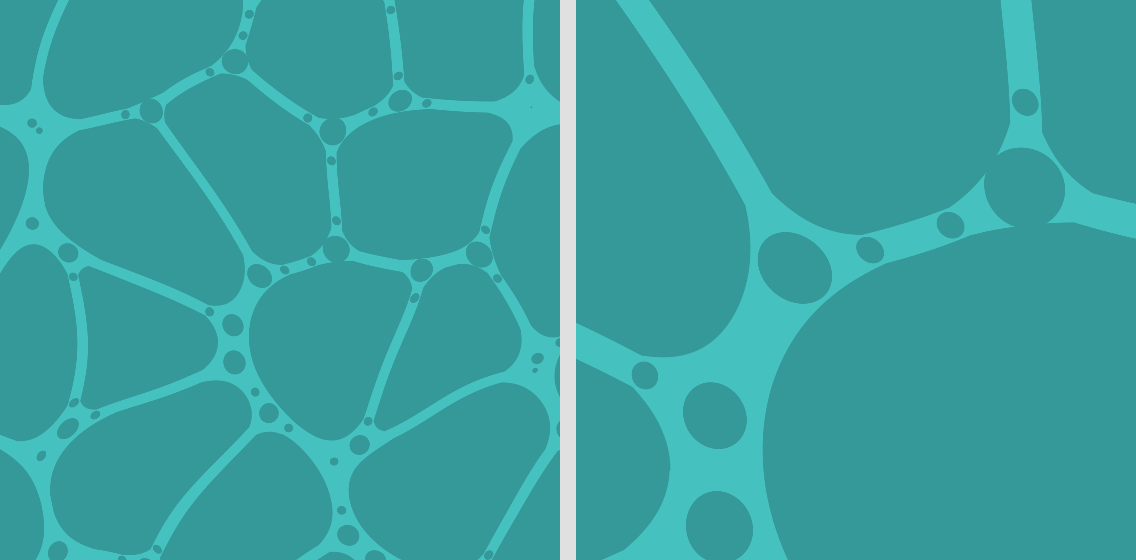
Left: the whole. Right: its middle third, enlarged.
Give the GLSL for this pattern, as a WebGL 2 fragment shader.

```glsl
#version 300 es
precision highp float;

uniform vec2 u_resolution;
out vec4 fragColor;

// Lattice axes: long steps up the diagonal, short steps across it
const mat2 AXES = mat2(0.26, 0.26, -0.138, 0.138);

vec2 hash2(vec2 p) {
    vec3 h = fract(p.xyx * vec3(0.1031, 0.1030, 0.0973));
    h += dot(h, h.yzx + 33.33);
    return fract((h.xx + h.yz) * h.zy);
}

vec2 seedPoint(vec2 id) {
    vec2 g = id + 0.5 + 0.7 * (hash2(id + 57.0) - 0.5);
    g.x += 0.5 * mod(id.y, 2.0) - 0.25;
    return AXES * g;
}

vec2 latticeCell(vec2 p) {
    return floor(inverse(AXES) * p);
}

vec2 circumcenter(vec2 a, vec2 b, vec2 c) {
    vec2 u = b - a, v = c - a;
    float uu = dot(u, u), vv = dot(v, v);
    return a + vec2(v.y * uu - u.y * vv, u.x * vv - v.x * uu)
             / (2.0 * (u.x * v.y - u.y * v.x));
}

// Unit direction of the gap between a and b, leading away from the third seed
vec2 gapDirection(vec2 a, vec2 b, vec2 third) {
    vec2 n = normalize(vec2(a.y - b.y, b.x - a.x));
    return dot(n, third - a) > 0.0 ? -n : n;
}

void main() {
    vec2 p = gl_FragCoord.xy / u_resolution.y;
    float pixel = 1.0 / u_resolution.y;

    // Gentle warp bends the cells
    p += 0.020 * sin(9.0 * p.yx + vec2(0.6, 2.4))
       + 0.007 * sin(17.0 * p.yx + 6.0 * p + vec2(4.0, 1.0));

    // Three nearest seeds
    vec2 home = latticeCell(p);
    vec2 near[3] = vec2[3](vec2(9.0), vec2(9.0), vec2(9.0));
    vec3 dist = vec3(9.0);
    for (int j = -2; j <= 2; j++)
    for (int i = -2; i <= 2; i++) {
        vec2 s = seedPoint(home + vec2(i, j));
        float d = distance(p, s);
        if (d < dist.x) {
            dist = vec3(d, dist.xy);
            near[2] = near[1]; near[1] = near[0]; near[0] = s;
        } else if (d < dist.y) {
            dist = vec3(dist.x, d, dist.y);
            near[2] = near[1]; near[1] = s;
        } else if (d < dist.z) {
            dist.z = d;
            near[2] = s;
        }
    }

    // Rounded cell body: soft minimum of border distances, with a least gap
    float sum = 0.0, border = 1.0;
    for (int j = -2; j <= 2; j++)
    for (int i = -2; i <= 2; i++) {
        vec2 s = seedPoint(home + vec2(i, j));
        vec2 away = near[0] - s;
        if (length(away) > 1e-4) {
            float e = dot(p - 0.5 * (near[0] + s), normalize(away));
            sum += exp(-e / 0.033);
            border = min(border, e);
        }
    }
    float shape = max(0.033 * log(sum) - 0.006, 0.0095 - border);

    // Junction of the three cells, with a speck site along each gap
    vec2 junction = circumcenter(near[0], near[1], near[2]);
    float reach = distance(junction, near[0]);
    float shortest = min(distance(near[0], near[1]),
                     min(distance(near[1], near[2]), distance(near[2], near[0])));
    float dotRadius = 0.013 + 0.007 * shortest / reach;
    vec2 speck[3];
    float speckRoom[3] = float[3](1.0, 1.0, 1.0);
    for (int k = 0; k < 3; k++)
        speck[k] = junction + (dotRadius + 0.027)
                 * gapDirection(near[(k + 1) % 3], near[(k + 2) % 3], near[k]);

    // Free room before a neighbouring junction takes over
    float dotRoom = 1.0;
    vec2 center = latticeCell(junction);
    for (int j = -2; j <= 2; j++)
    for (int i = -2; i <= 2; i++) {
        vec2 s = seedPoint(center + vec2(i, j));
        if (min(distance(s, near[0]), min(distance(s, near[1]), distance(s, near[2]))) < 1e-4)
            continue;
        dotRoom = min(dotRoom, distance(s, junction) - reach);
        for (int k = 0; k < 3; k++)
            speckRoom[k] = min(speckRoom[k], distance(s, speck[k]) - distance(near[k], speck[k]));
    }

    // Dots and specks join the dark shape
    shape = min(shape, distance(p, junction) - min(dotRadius, 0.5 * dotRoom - 0.002));
    for (int k = 0; k < 3; k++) {
        vec2 pairSum = near[(k + 1) % 3] + near[(k + 2) % 3];
        bool chosen = fract(9.0 * (pairSum.x + 2.0 * near[k].y)) > 0.25;
        if (chosen && dotRoom > 0.0 && speckRoom[k] > 0.02)
            shape = min(shape, distance(p, speck[k]) - 0.008);
    }

    vec3 darkTeal = vec3(0.21, 0.60, 0.60);
    vec3 lightTeal = vec3(0.27, 0.76, 0.75);
    fragColor = vec4(mix(darkTeal, lightTeal, smoothstep(-0.4 * pixel, 0.4 * pixel, shape)), 1.0);
}
```
